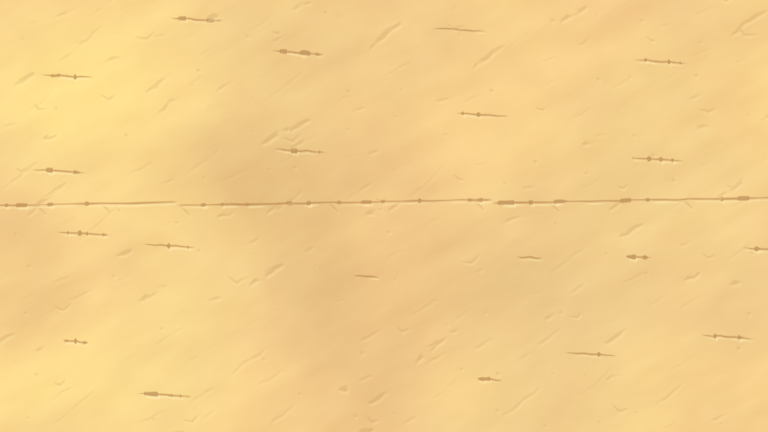
A Shadertoy shader for this texture:

```glsl
#define SOFT 0.0028
#define LIGHT_SHIFT vec2(-0.004, 0.0062)
#define GRAIN_ANGLE 0.48
#define DEEP_DARK 0.62
#define DEEP_LIGHT 0.62
#define SHALLOW_DARK 0.19
#define SHALLOW_LIGHT 0.27
#define CRACK 0
#define SCRATCH 1
#define CHIP 2
#define PIT 3

const vec3 SAND = vec3(0.968, 0.818, 0.550);
const vec3 GOLD = vec3(0.992, 0.872, 0.555);
const vec3 PEACH = vec3(0.948, 0.778, 0.535);
const vec3 TAN = vec3(0.840, 0.675, 0.455);
const vec3 SAGE = vec3(0.905, 0.785, 0.545);
const vec3 GROOVE = vec3(0.690, 0.500, 0.300);
const vec3 HIGHLIGHT = vec3(1.000, 0.925, 0.700);

float hash(vec2 p) {
    vec3 q = fract(vec3(p.xyx) * 0.1031);
    q += dot(q, q.yzx + 33.33);
    return fract((q.x + q.y) * q.z);
}

float noise(vec2 p) {
    vec2 i = floor(p), f = fract(p);
    f = f * f * (3.0 - 2.0 * f);
    return mix(mix(hash(i), hash(i + vec2(1, 0)), f.x),
               mix(hash(i + vec2(0, 1)), hash(i + vec2(1, 1)), f.x), f.y);
}

float fbm(vec2 p) {
    float sum = 0.0, amp = 0.5;
    for (int i = 0; i < 4; i++) {
        sum += amp * noise(p);
        p = p * 2.03 + 17.3;
        amp *= 0.5;
    }
    return sum / 0.9375;
}

vec2 rotate(vec2 p, float a) {
    float c = cos(a), s = sin(a);
    return vec2(c * p.x + s * p.y, c * p.y - s * p.x);
}

float fill(float d) {
    return 1.0 - smoothstep(-SOFT, SOFT, d);
}

float blob(vec2 p, vec2 center, vec2 radius) {
    vec2 q = (p - center) / radius;
    return exp(-dot(q, q));
}

// Thin mark along x that tapers to both ends
float spindle(vec2 q, float len, float wid) {
    float t = abs(q.x) / len;
    return fill(abs(q.y) - wid * (1.0 - t * t)) * (1.0 - smoothstep(0.7, 1.0, t));
}

float mark(vec2 q, int kind, float r, float s) {
    if (kind == CRACK) {
        float len = r < 0.55 ? 0.066 : 0.032;
        float notch = 0.0045 * smoothstep(0.6, 0.85, noise(vec2(q.x * 110.0, s * 90.0)));
        q.y += 0.06 * q.x + 0.003 * (noise(vec2(q.x * 60.0, r * 70.0)) - 0.5);
        return spindle(q, len, 0.0018 + notch);
    }
    if (kind == SCRATCH) {
        // A ragged wedge, sharp above and worn away below
        float worn = noise(q * vec2(45.0, 110.0) + 50.0 * s);
        q = rotate(q, 0.5 * (r - 0.5));
        q.y += 3.0 * q.x * q.x * (s - 0.5);
        float body = spindle(q, mix(0.018, 0.085, r * r), mix(0.001, 0.007, s * s));
        return body * mix(0.35, 1.0, s) * smoothstep(0.15, 0.65, worn);
    }
    if (kind == CHIP) {
        q = rotate(q, (s - 0.5) * 0.9);
        q.y -= 0.55 * abs(q.x + 0.006 * (r - 0.5));
        return spindle(q, mix(0.012, 0.028, r), 0.0028);
    }
    return fill(length(q * vec2(0.8, 1.0)) - mix(0.001, 0.004, r));
}

// One jittered mark per occupied cell
float scatter(vec2 p, vec2 cell, float density, int kind) {
    vec2 home = floor(p / cell);
    float depth = 0.0, seed = float(kind) * 41.0;
    for (int y = -1; y <= 1; y++)
    for (int x = -1; x <= 1; x++) {
        vec2 id = home + vec2(x, y), key = id + seed + 60.0;
        if (hash(key) > density) continue;
        vec2 jitter = 0.15 + 0.7 * vec2(hash(key + 7.1), hash(key + 13.7));
        vec2 q = p - (id + jitter) * cell;
        depth = max(depth, mark(q, kind, hash(key + 23.9), hash(key + 31.3)));
    }
    return depth;
}

// Long joint in stepped lengths; y holds the slanted nicks below it
vec2 seam(vec2 p) {
    float f = fract((p.x + 0.32) / 0.73);
    float y = 0.525 + 0.008 * p.x + 0.008 * (f - 0.5) + 0.002 * (noise(vec2(p.x * 30.0, 3.0)) - 0.5);
    float notch = smoothstep(0.65, 0.9, noise(vec2(p.x * 70.0, 8.0)));
    float wid = 0.0008 + 0.0016 * noise(vec2(p.x * 25.0, 5.0)) + 0.003 * notch;
    float ends = smoothstep(0.0, 0.02, f) * (1.0 - smoothstep(0.98, 1.0, f));
    float cell = floor(p.x / 0.17);
    vec2 nick = vec2((cell + 0.3 + 0.4 * hash(vec2(cell, 9.0))) * 0.17, y - 0.011);
    float slant = hash(vec2(cell, 4.0)) < 0.7 ? -0.8 : 0.6;
    return vec2(fill(abs(p.y - y) - wid) * mix(0.25, 1.0, ends),
                spindle(rotate(p - nick, slant), 0.02, 0.0025));
}

// x: deep cracks and joint, y: shallow tool marks
vec2 relief(vec2 p) {
    vec2 joint = seam(p);
    float deep = max(joint.x, scatter(p, vec2(0.32, 0.26), 0.85, CRACK));
    vec2 rough = p + 0.006 * (vec2(noise(p * 55.0), noise(p * 55.0 + 30.0)) - 0.5);
    float shallow = scatter(rotate(rough, GRAIN_ANGLE), vec2(0.13, 0.075), 0.8, SCRATCH);
    shallow = max(shallow, 0.8 * scatter(rough, vec2(0.2, 0.16), 0.55, CHIP));
    shallow = max(shallow, 0.7 * scatter(p, vec2(0.11), 0.5, PIT));
    return vec2(deep, max(shallow, joint.y));
}

// Broad stains and soft slanted grain
vec3 stone(vec2 p) {
    float cloud = fbm(p * 2.6 + 4.0) - 0.5;
    float gold = blob(p, vec2(0.2, 0.76), vec2(0.28, 0.24)) + 0.7 * blob(p, vec2(0.15, 0.12), vec2(0.32, 0.2));
    float stain = blob(p, vec2(0.54, 0.57), vec2(0.24, 0.16)) + 0.55 * blob(p, vec2(0.8, 0.36), vec2(0.2, 0.22))
                + 0.3 * blob(p, vec2(1.33, 0.46), vec2(0.2, 0.16));
    float sage = blob(p, vec2(1.28, 0.36), vec2(0.28, 0.26)) + 0.5 * blob(p, vec2(0.6, 0.72), vec2(0.25, 0.15));
    float peach = 0.45 + 2.8 * (fbm(p * 3.4 + 52.0) - 0.5);
    vec3 col = mix(SAND, PEACH, clamp(peach - gold, 0.0, 1.0));
    col = mix(col, GOLD, clamp(0.85 * gold + 1.6 * cloud, 0.0, 1.0));
    col = mix(col, SAGE, clamp(0.55 * sage + 1.2 * (fbm(p * 3.1 + 31.0) - 0.5), 0.0, 0.75));
    col = mix(col, TAN, clamp(0.5 * stain - 0.9 * cloud - 0.05, 0.0, 0.7));
    float grain = fbm(rotate(p, GRAIN_ANGLE) * vec2(8.0, 22.0)) - 0.5;
    return col + grain * vec3(0.04, 0.055, 0.05) + 0.008;
}

void mainImage(out vec4 fragColor, in vec2 fragCoord) {
    vec2 p = fragCoord / iResolution.y;
    vec3 col = stone(p);

    // Grooves are dark, with a broken lit lip below
    vec2 depth = relief(p);
    vec2 lip = max(relief(p + LIGHT_SHIFT) - depth, 0.0);
    lip.x *= smoothstep(0.15, 0.7, noise(p * vec2(32.0, 12.0)));
    col = mix(col, GROOVE, max(depth.x * DEEP_DARK, depth.y * SHALLOW_DARK));
    col = mix(col, HIGHLIGHT, max(lip.x * DEEP_LIGHT, lip.y * SHALLOW_LIGHT));
    fragColor = vec4(clamp(col, 0.0, 1.0), 1.0);
}
```
